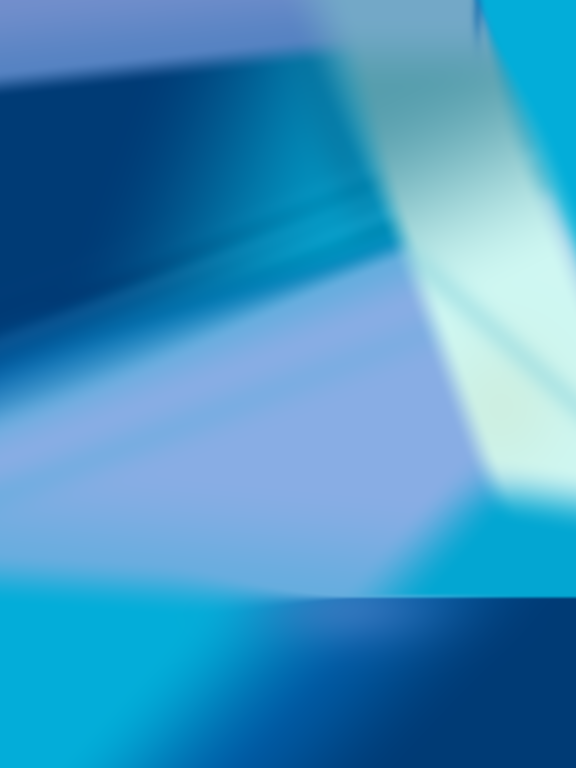
Give the GLSL for this background, as a WebGL 1 fragment shader.

```glsl
precision highp float;
// Soft blurred planes of navy, cyan and lavender crossed by a pale slanted beam.

uniform vec2 u_resolution;

#define NAVY vec3(0.00, 0.23, 0.46)
#define BLUE vec3(0.03, 0.41, 0.68)
#define CYAN vec3(0.01, 0.68, 0.85)
#define TEAL vec3(0.01, 0.60, 0.77)
#define SKY vec3(0.39, 0.68, 0.87)
#define LAVENDER vec3(0.57, 0.68, 0.90)
#define MIST vec3(0.45, 0.66, 0.78)
#define GLOW vec3(0.81, 0.97, 0.95)
#define HORIZON 0.222
#define STREAK 0.025

// Soft step centred on zero
float ramp(float d, float halfWidth) {
  return smoothstep(-halfWidth, halfWidth, d);
}

// Soft elliptical spot, one at its centre
float spot(vec2 p, vec2 centre, vec2 radius) {
  vec2 q = (p - centre) / radius;
  return exp(-dot(q, q));
}

// Dark upper plane opening into cyan beside the beam
vec3 upperPlane(vec2 p) {
  float open = ramp(p.x - 0.42 + (0.80 - p.y) * 0.50, 0.24);
  vec3 color = mix(NAVY, TEAL, open);
  float fold = p.x - 0.53 - 0.49 * (0.94 - p.y);
  float shade = exp(-pow(fold / 0.055, 2.0)) * ramp(p.y - 0.72, 0.10);
  return mix(color, vec3(0.03, 0.45, 0.62), 0.65 * shade);
}

// Lavender sheet with a slanted, streaked upper border
vec3 sheet(vec2 p, vec3 color) {
  float d = p.y - 0.47 - 0.285 * p.x;
  float spread = mix(1.0, 0.35, smoothstep(0.0, 0.65, p.x));
  float streaks = sin(d * 95.0 + 2.0 * p.x) + 0.5 * sin(d * 173.0 - 3.0 * p.x);
  color += STREAK * streaks * exp(-pow((d - 0.07) / 0.05, 2.0));
  color = mix(color, mix(BLUE, TEAL, p.x), ramp(0.075 * spread - d, 0.055 * spread));
  color = mix(color, SKY, ramp(0.008 - d, 0.050 * spread));
  color = mix(color, LAVENDER, 0.8 * ramp(-0.035 - d, 0.04));
  // Lighter stripe, then the fade along the bottom
  float stripe = exp(-pow((d + 0.115) / 0.026, 2.0));
  color = mix(color, SKY, 0.5 * stripe * (1.0 - 0.6 * p.x));
  color = mix(color, SKY, ramp(0.325 - 0.07 * p.x - p.y, 0.085));
  // Cyan corner to the right of the sheet
  float corner = p.x - 0.745 - 1.15 * (p.y - 0.29);
  float low = ramp(0.385 - p.y, 0.06);
  return mix(color, mix(CYAN, TEAL, 0.35), ramp(corner, 0.085) * low);
}

// Cyan floor falling through blue to navy along two diagonals
vec3 floorPlane(vec2 p) {
  float d = p.x - 0.40 - 1.25 * (p.y - 0.11);
  vec3 color = mix(CYAN, vec3(0.00, 0.36, 0.65), ramp(d, 0.18));
  color = mix(color, NAVY, ramp(d - 0.27, 0.18));
  vec3 violet = vec3(0.28, 0.49, 0.77);
  return mix(color, violet, 0.65 * spot(p, vec2(0.60, 0.205), vec2(0.15, 0.045)));
}

// Beam colour from the misty top to the bright lower end
vec3 beamColor(vec2 p) {
  vec3 color = mix(MIST, vec3(0.34, 0.62, 0.68), ramp(0.93 - p.y, 0.05));
  color = mix(color, GLOW, ramp(0.745 - p.y + 0.35 * (p.x - 0.75), 0.17));
  color = mix(color, vec3(0.80, 0.93, 0.87),
              0.8 * spot(p, vec2(0.87, 0.47), vec2(0.11, 0.09)));
  float crease = p.y - 0.67 + 0.68 * (p.x - 0.71);
  float shade = exp(-pow(crease / 0.025, 2.0));
  return mix(color, vec3(0.56, 0.84, 0.87), 0.45 * shade);
}

void main() {
  vec2 p = gl_FragCoord.xy / u_resolution;
  float drop = 1.0 - p.y;

  vec3 color = sheet(p, upperPlane(p));

  // Lavender band across the top
  float band = p.y - 0.890 - 0.08 * p.x;
  vec3 bandColor = mix(vec3(0.33, 0.51, 0.76), vec3(0.45, 0.56, 0.80), ramp(band - 0.06, 0.06));
  color = mix(color, bandColor, ramp(band, 0.018));

  // Floor: soft border on the left, crisp edge on the right
  float crisp = smoothstep(0.28, 0.62, p.x);
  float border = mix(0.247 - 0.05 * p.x, HORIZON, crisp);
  color = mix(color, floorPlane(p), ramp(border - p.y, mix(0.035, 0.003, crisp)));
  float rim = exp(-pow((p.y - HORIZON - 0.002) / 0.0025, 2.0));
  color = mix(color, SKY, 0.45 * rim * spot(p, vec2(0.70, HORIZON), vec2(0.13, 0.1)));

  // Cyan field right of the beam
  float rightEdge = p.x - 0.825 - 0.52 * drop;
  float leftEdge = p.x - 0.545 - 0.49 * drop;
  float aboveFloor = ramp(p.y - 0.365 + 0.12 * (p.x - 0.85), 0.045);
  color = mix(color, CYAN, ramp(rightEdge, 0.02) * aboveFloor);

  // Beam between its two slanted edges
  float leftSoft = mix(0.028, 0.065, smoothstep(0.70, 1.0, p.y));
  float rightSoft = mix(0.045, 0.008, smoothstep(0.80, 1.0, p.y));
  float beam = ramp(leftEdge, leftSoft) * ramp(-rightEdge, rightSoft) * aboveFloor;
  color = mix(color, beamColor(p), beam);

  // Small dark notch where the beam meets the top
  color = mix(color, BLUE, 0.55 * spot(p, vec2(0.829, 0.985), vec2(0.009, 0.035)));

  gl_FragColor = vec4(clamp(color, 0.0, 1.0), 1.0);
}
```
